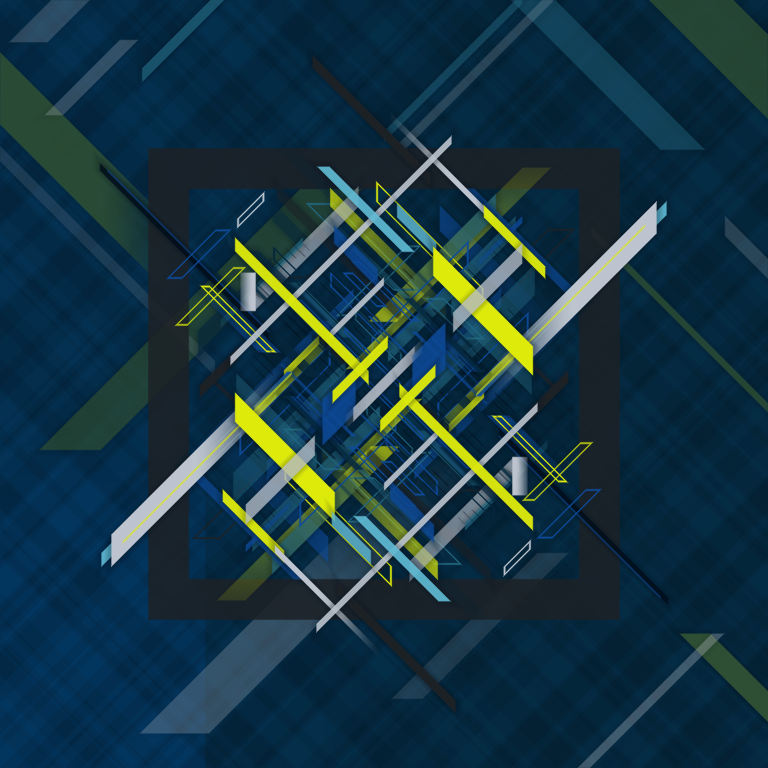
Write a three.js fragment shader that draws this background.

```glsl
#define SHARDS 60
#define SPREAD 40.0
#define SOFT 0.12
#define SHADOW 0.3
#define FRAME_OUTER 30.7
#define FRAME_INNER 25.4
#define FRAME_ALPHA 0.88

varying vec2 vUv;

const vec3 NAVY = vec3(0.015, 0.15, 0.235);
const vec3 DEEP = vec3(0.01, 0.19, 0.34);
const vec3 BLUE = vec3(0.05, 0.29, 0.6);
const vec3 TEAL = vec3(0.13, 0.4, 0.5);
const vec3 CYAN = vec3(0.38, 0.74, 0.84);
const vec3 MOSS = vec3(0.2, 0.33, 0.2);
const vec3 LIME = vec3(0.87, 0.92, 0.04);
const vec3 PALE = vec3(0.74, 0.77, 0.81);
const vec3 COAL = vec3(0.11, 0.13, 0.15);
const vec3 SHADE = vec3(0.0, 0.05, 0.1);

vec3 col;

vec4 hash4(float n) {
  return fract(sin(n * vec4(12.99, 78.23, 39.35, 51.71) + 1.7) * 4375.85);
}

float fill(float d) { return 1.0 - smoothstep(-SOFT, SOFT, d); }
float outline(float d) { return fill(abs(d) - 0.12); }
void paint(vec3 ink, float a) { col = mix(col, ink, clamp(a, 0.0, 1.0)); }

// Diagonal bar with upright ends; swap the axes for level ends
float bar(vec2 p, float slope, float c, float w, float lo, float hi) {
  return max(abs(p.y - slope * p.x - c) - w, max(lo - p.x, p.x - hi));
}

void lay(vec3 ink, float a, float d) {
  paint(SHADE, SHADOW * a * (1.0 - smoothstep(-0.2, 1.2, d)));
  paint(ink, a * fill(d));
}
void rise(vec3 ink, float a, vec2 p, float c, float w, float lo, float hi) {
  lay(ink, a, bar(p, 1.0, c, w, lo, hi));
}
void fall(vec3 ink, float a, vec2 p, float c, float w, float lo, float hi) {
  lay(ink, a, bar(p, -1.0, c, w, lo, hi));
}

// Faint streaks from layered sines
float streaks(float t) {
  float s = sin(t * 0.31) + sin(t * 0.83 + 1.0) + 0.6 * sin(t * 2.1 + 4.0);
  return smoothstep(0.5, 0.65, s) - smoothstep(0.5, 0.65, -s);
}

void backdrop(vec2 q) {
  col = mix(NAVY, DEEP, 0.4 * (1.0 - smoothstep(-45.0, 15.0, q.x)));
  paint(DEEP, 0.75 * fill(q.x + 23.3) * (1.0 - smoothstep(-22.0, 0.0, q.y)));
  col *= 1.0 + 0.07 * streaks(q.x + q.y) + 0.08 * streaks(q.x - q.y + 9.0);
  // Wide green bands
  fall(MOSS, 0.8 - 0.6 * smoothstep(-38.0, -28.0, q.x), q, -11.5, 4.7, -50.0, -28.0);
  rise(MOSS, 0.6, q.yx, -32.3, 4.0, -8.6, 25.4);
  fall(MOSS, 0.7, q, 90.0, 5.5, 30.0, 50.0);
  fall(MOSS, 0.9, q.yx, 8.0, 2.0, -50.0, -32.5);
  fall(MOSS, 0.7, q, 46.9, 0.6, 27.0, 50.0);
  // Blue grey bands
  fall(TEAL, 0.45, q.yx, 69.4, 2.9, 30.5, 50.0);
  rise(PALE, 0.22, q.yx, -90.8, 2.5, 44.5, 50.0);
  rise(PALE, 0.25, q.yx, -78.0, 1.2, 35.0, 44.8);
  rise(TEAL, 0.7, q, 71.7, 0.9, -31.5, -20.0);
  rise(PALE, 0.26 - 0.22 * smoothstep(-32.0, -10.0, q.y), q.yx, 18.2, 4.5, -45.5, -10.0);
  rise(PALE, 0.14, q.yx, 44.0, 2.0, -41.0, -22.0);
  rise(PALE, 0.32, q.yx, 76.0, 0.8, -50.0, -32.5);
  fall(PALE, 0.2, q, 65.0, 1.3, 44.4, 50.0);
  fall(PALE, 0.13, q, -20.0, 1.0, -50.0, -22.0);
  rise(PALE, 0.2, q, 28.6, 0.8, 2.0, 22.0);
  rise(TEAL, 0.5, q, 32.2, 0.7, 0.0, 18.0);
}

// Random slivers around the middle, large ones first
void sliver(vec2 q, float n) {
  vec4 r = hash4(n), k = hash4(n + 97.3);
  float age = n / float(SHARDS);
  float reach = mix(9.0, 2.5, age) * (0.5 + r.w);
  float w = mix(1.9, 0.25, age) * (0.4 + k.x);
  vec2 g = q - (r.xy - 0.5) * SPREAD;
  g = k.y < 0.5 ? g : g.yx;
  float d = bar(g, r.z < 0.5 ? -1.0 : 1.0, 0.0, w, -reach, reach);
  float h = fract(k.x * 7.3 + r.w);
  vec3 ink = h < 0.28 ? NAVY : h < 0.55 ? BLUE : h < 0.75 ? TEAL : h < 0.85 ? COAL : h < 0.95 ? LIME : PALE;
  float fade = mix(0.9, clamp(0.5 + 0.5 * g.x / reach, 0.0, 1.0), k.w);
  if (k.z > 0.75) paint(ink, outline(d));
  else lay(ink, fade * mix(0.6, 1.0, age), d);
}

// Main bars; drawn twice, half a turn apart
void figure(vec2 q) {
  fall(SHADE, 0.8, q, -8.7, 0.5, -37.0, -15.0);
  fall(BLUE, 0.6, q, -8.2, 0.15, -36.0, -15.0);
  rise(BLUE, 0.85, q, 3.0, 3.0, -8.0, -3.7);
  fall(BLUE, 0.8, q, 13.0, 1.2, -6.5, -0.8);
  fall(COAL, 1.0, q, 32.7, 0.8, -9.3, 6.0);
  fall(PALE, smoothstep(0.0, 9.0, q.x), q, 35.7, 0.5, 0.8, 14.2);
  rise(COAL, 1.0, q, 23.0, 0.8, -24.0, -19.0);
  rise(PALE, 0.9, q, 23.0, 0.55, -20.0, 8.8);
  fall(CYAN, 0.9, q.yx, 20.4, 0.8, 17.2, 28.3);
  fall(CYAN, 0.8, q, 24.3, 0.9, 1.7, 6.8);
  rise(PALE, 0.7 * smoothstep(-6.0, -1.0, q.x), q, 0.0, 0.9, -5.0, 4.0);
  rise(PALE, 0.9, q, 13.4, 0.5, -7.0, 0.0);
  fall(LIME, 0.95, q, -1.2, 0.9, -19.4, -2.0);
  rise(LIME, 0.95, q, 5.0, 0.8, -6.7, 0.5);
  rise(CYAN, 0.9, q, 13.9, 0.9, -36.8, -35.0);
  float glow = 1.0 - smoothstep(-25.0, -13.0, q.x);
  rise(PALE, glow, q, 13.8, 2.1, -35.5, -13.0);
  paint(LIME, 0.6 * fill(bar(q, 1.0, 13.4, 0.18, -34.0, -12.0)));
  fall(LIME, 1.0, q, -22.4, 1.9, -19.4, -6.4);
  fall(LIME, 0.95, q, -35.5, 0.8, -21.0, -13.0);
  rise(PALE, 0.75, q, 1.0, 1.3, -18.0, -9.0);
  paint(BLUE, outline(bar(q.yx, 1.0, -41.0, 0.9, 13.8, 20.0)));
  paint(LIME, 0.8 * outline(bar(q.yx, 1.0, -34.0, 0.7, 7.7, 15.1)));
  paint(PALE, outline(bar(q, 1.0, 40.0, 0.5, -19.0, -15.7)));
  vec2 block = abs(q - vec2(-17.7, 12.0)) - vec2(1.0, 2.5);
  paint(PALE, fill(max(block.x, block.y)) * smoothstep(-19.5, -17.0, q.x));
}

void main() {
  vec2 q = (vUv - 0.5) * 100.0;
  backdrop(q);

  // Square frame
  float box = max(abs(q.x), abs(q.y));
  paint(COAL, FRAME_ALPHA * fill(max(box - FRAME_OUTER, FRAME_INNER - box)));

  // Slivers and fine hatching
  for (int i = 0; i < SHARDS; i++) {
    sliver(q, float(i));
    sliver(-q, float(i));
  }
  float hatch = fill(abs(mod(q.x + q.y, 1.4) - 0.7) - 0.12);
  float patches = smoothstep(0.3, 0.5, sin(q.x * 0.7) * sin(q.y * 0.6));
  paint(SHADE, 0.5 * hatch * patches * (1.0 - smoothstep(15.0, 20.0, box)));

  figure(q);
  figure(-q);
  gl_FragColor = vec4(col, 1.0);
}
```
